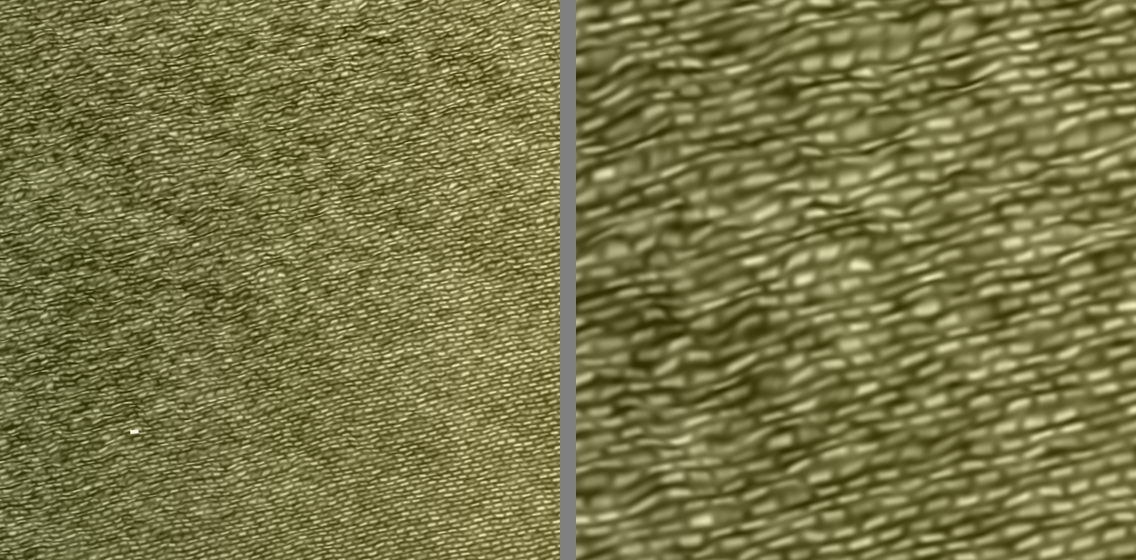
Left: the whole. Right: its middle third, enlarged.
Give the GLSL for this texture, as a Shadertoy shader.

```glsl
// Olive satin cloth: short slanted stitches laid in stepped rows, bent by
// slow noise and roughened with streaky fibres. One tone value is built up
// from weave, fibre and light, then turned into an olive colour ramp.

#define STITCH_SIZE vec2(0.0190, 0.0088)
#define ROW_TILT 0.22
#define ROW_STEP 0.38
#define BASE_TONE 0.478
#define WEAVE_CONTRAST 0.31
#define FIBRE_CONTRAST 0.30
#define LIGHT_CONTRAST 0.10
#define OLIVE_OFFSET vec3(0.0, -0.012, -0.192)

float hash(vec2 p) {
    vec3 q = fract(p.xyx * vec3(0.1031, 0.1030, 0.0973));
    q += dot(q, q.yzx + 33.33);
    return fract((q.x + q.y) * q.z);
}

float noise(vec2 p) {
    vec2 cell = floor(p), f = fract(p);
    f = f * f * (3.0 - 2.0 * f);
    float low = mix(hash(cell), hash(cell + vec2(1, 0)), f.x);
    float high = mix(hash(cell + vec2(0, 1)), hash(cell + vec2(1, 1)), f.x);
    return mix(low, high, f.y);
}

float fbm(vec2 p) {
    float sum = 0.0, weight = 0.5;
    for (int i = 0; i < 4; i++) {
        sum += weight * noise(p);
        p = p * 2.03 + 17.3;
        weight *= 0.5;
    }
    return sum / 0.9375;
}

vec2 rotate(vec2 p, float angle) {
    float c = cos(angle), s = sin(angle);
    return vec2(c * p.x + s * p.y, c * p.y - s * p.x);
}

// Rounded thread rows, broken into stitches of uneven brightness
float weave(vec2 p) {
    vec2 g = p / STITCH_SIZE;
    float row = floor(g.y);
    g.x += row * ROW_STEP + 0.35 * hash(vec2(row, 7.0));
    vec2 f = fract(g) - 0.5;
    float across = 0.5 + 0.5 * cos(6.28318 * f.y);
    float along = 1.0 - smoothstep(0.18, 0.5, abs(f.x));
    float sheen = mix(0.55, 1.45, hash(vec2(floor(g.x), row) + 50.0));
    return across * (0.28 + 0.8 * along * sheen);
}

// Soft elongated spot, 1 at its centre
float spot(vec2 p, vec2 center, vec2 radius) {
    vec2 d = (p - center) / radius;
    return exp(-dot(d, d));
}

void mainImage(out vec4 fragColor, in vec2 fragCoord) {
    vec2 uv = fragCoord / iResolution.xy;
    vec2 p = fragCoord / iResolution.y;

    // The cloth lies more evenly toward the lower right
    float unevenness = mix(1.0, 0.5, smoothstep(-0.3, 0.7, uv.x - uv.y));
    vec2 q = rotate(p, ROW_TILT);
    q.y += 0.030 * (fbm(p * 3.0 + 4.0) - 0.5);
    q += unevenness * vec2(0.012, 0.006) * (noise(q * vec2(28.0, 50.0)) - 0.5);
    q.y += unevenness * 0.005 * (noise(q * vec2(55.0, 90.0) + 31.0) - 0.5);

    // Weave and fibre grain
    float stitches = weave(q) - 0.43;
    float streaks = noise(q * vec2(58.0, 170.0) + 9.0) - 0.5;
    float fuzz = noise(q * vec2(150.0, 290.0) + 71.0) - 0.5;
    float grain = unevenness * streaks + 0.35 * fuzz;

    // Broad light from the right and faint creases
    float light = smoothstep(0.0, 1.0, uv.x) - 0.5;
    light += 0.25 * spot(uv, vec2(0.2, 0.95), vec2(0.35, 0.25));
    float creases = fbm(rotate(p, -0.45) * vec2(5.0, 14.0)) - 0.5;

    float tone = BASE_TONE + LIGHT_CONTRAST * (light + 1.2 * creases);
    tone += (1.0 + 0.25 * light) * WEAVE_CONTRAST * stitches;
    tone += FIBRE_CONTRAST * grain;

    // A pulled thread with its shadow
    vec2 pull = vec2(0.67, 0.94);
    tone += 0.22 * spot(uv, pull, vec2(0.026, 0.004));
    tone -= 0.18 * spot(uv, pull - vec2(0.0, 0.012), vec2(0.026, 0.005));

    // Olive ramp: greener at the left, yellower at the right
    tone = clamp(tone, 0.2, 0.92);
    vec3 color = vec3(tone) + OLIVE_OFFSET;
    color += light * vec3(0.025, 0.0, -0.03);

    // A pale speck of lint
    vec2 d = abs(rotate(p - vec2(0.24, 0.229), 0.1)) - vec2(0.006, 0.002);
    float lint = 1.0 - smoothstep(0.0, 0.003, length(max(d, 0.0)));
    color = mix(color, vec3(0.97, 0.96, 0.86), lint);

    fragColor = vec4(clamp(color, 0.0, 1.0), 1.0);
}
```
